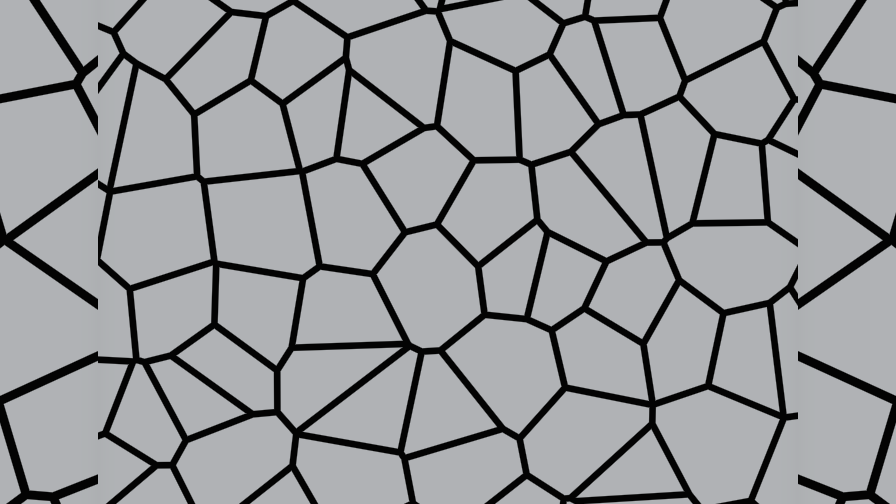
Reproduce this pattern procedurally as a Shadertoy shader.

```glsl
// Irregular grey cells parted by black bars of even width: a cellular
// pattern with exact distances to the cell borders. Both side strips show
// one larger-scaled piece of it, mirrored about the vertical centre line.

vec2 hash2(vec2 cell) {
    vec3 q = fract(cell.xyx * vec3(0.1031, 0.1030, 0.0973));
    q += dot(q, q.yzx + 33.33);
    return fract((q.xx + q.yz) * q.zy);
}

// Seed point of a cell, relative to the cell's corner
vec2 seedPoint(vec2 cell) {
    return 0.04 + 0.92 * hash2(cell + 71.0);
}

// Distance to the nearest border between two cells
float borderDistance(vec2 p) {
    vec2 base = floor(p), local = p - base;
    vec2 nearestCell = vec2(0.0), toNearest = vec2(0.0);
    float best = 1e3;

    // Nearest seed
    for (int j = -2; j <= 2; j++)
    for (int i = -2; i <= 2; i++) {
        vec2 cell = vec2(i, j);
        vec2 toSeed = cell + seedPoint(base + cell) - local;
        float d = dot(toSeed, toSeed);
        if (d < best) {
            best = d;
            toNearest = toSeed;
            nearestCell = cell;
        }
    }

    // Bisectors between that seed and its neighbours
    float border = 1e3;
    for (int j = -2; j <= 2; j++)
    for (int i = -2; i <= 2; i++) {
        if (i == 0 && j == 0) continue;
        vec2 cell = nearestCell + vec2(i, j);
        vec2 toSeed = cell + seedPoint(base + cell) - local;
        vec2 across = toSeed - toNearest;
        border = min(border, dot(0.5 * (toSeed + toNearest), normalize(across)));
    }
    return border;
}

void mainImage(out vec4 fragColor, in vec2 fragCoord) {
    // Canvas height is 1, origin at the centre
    vec2 p = (fragCoord - 0.5 * iResolution.xy) / iResolution.y;
    float pixel = 1.0 / iResolution.y;

    // Side strips: mirrored and enlarged
    float pastSeam = abs(p.x) - 0.694;
    bool inStrip = pastSeam > 0.0;
    float cellsPerHeight = inStrip ? 4.4 : 6.2;
    float halfBar = inStrip ? 0.0088 : 0.0066;
    vec2 q = inStrip ? vec2(abs(p.x) + 5.0, p.y) : p;

    // Bars with smoothed edges
    float d = borderDistance(q * cellsPerHeight) / cellsPerHeight;
    float face = clamp((d - halfBar) / (1.2 * pixel) + 0.5, 0.0, 1.0);

    // Faint shade beside the seams
    vec3 grey = vec3(0.69, 0.70, 0.71);
    grey *= 1.0 - 0.02 * exp(-abs(pastSeam) * 60.0);

    fragColor = vec4(mix(vec3(0.01), grey, face), 1.0);
}
```
